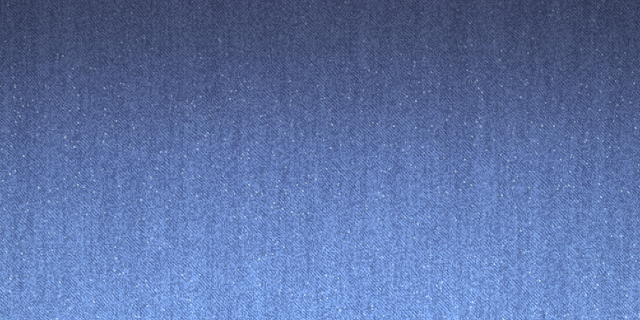
Reproduce this texture procedurally as a Shadertoy shader.

```glsl
// Blue denim lit from below: a vertical colour ramp under a fine broken twill,
// with faint vertical warp threads, crisp yarn grain and scattered pale specks.
// Lengths are in canvas heights; all randomness comes from an integer hash.

const vec3 TOP_COLOR    = vec3(0.245, 0.278, 0.408);
const vec3 MIDDLE_COLOR = vec3(0.368, 0.458, 0.680);
const vec3 BOTTOM_COLOR = vec3(0.460, 0.600, 0.858);
const vec3 SPECK_COLOR  = vec3(0.780, 0.880, 0.960);

const float RAMP_CURVE     = 0.50;   // 0 is a straight ramp, 1 a full S-curve
const float TWILL_RIBS     = 92.0;   // diagonal ribs per height, along each axis
const float TWILL_DEPTH    = 0.065;
const float TWILL_BREAKS   = 42.0;   // size of the patches where ribs come and go
const vec2  GRAIN_SCALE    = vec2(251.0, 233.0);
const float GRAIN_DEPTH    = 0.37;
const vec2  THREAD_SCALE   = vec2(140.0, 7.0);
const float THREAD_DEPTH   = 0.11;
const vec2  BAND_SCALE     = vec2(30.0, 2.0);
const float BAND_DEPTH     = 0.055;
const float SPECK_CELLS    = 70.0;   // speck cells per height
const float SPECK_CHANCE   = 0.30;
const float SPECK_RADIUS   = 0.0026;
const float EDGE_DARKENING = 0.09;

// Two random values in 0..1 for an integer cell
vec2 hash2(vec2 cell, uint seed) {
    uvec2 v = uvec2(ivec2(cell)) + uvec2(seed * 977u, seed * 131u);
    v = v * 1664525u + 1013904223u;
    v.x += v.y * 1664525u;
    v.y += v.x * 1664525u;
    v ^= v >> 16u;
    v.x += v.y * 1664525u;
    v.y += v.x * 1664525u;
    v ^= v >> 16u;
    return vec2(v & 65535u) / 65535.0;
}

// Smooth value noise, centred on zero
float noise(vec2 p, uint seed) {
    vec2 cell = floor(p);
    vec2 f = fract(p);
    f = f * f * (3.0 - 2.0 * f);
    float low  = mix(hash2(cell, seed).x, hash2(cell + vec2(1, 0), seed).x, f.x);
    float high = mix(hash2(cell + vec2(0, 1), seed).x, hash2(cell + vec2(1, 1), seed).x, f.x);
    return mix(low, high, f.y) - 0.5;
}

// Colour ramp from the dark top to the bright bottom
vec3 ramp(float height) {
    float h = mix(height, smoothstep(0.0, 1.0, height), RAMP_CURVE);
    vec3 lower = mix(BOTTOM_COLOR, MIDDLE_COLOR, clamp(h * 2.0, 0.0, 1.0));
    return mix(lower, TOP_COLOR, clamp(h * 2.0 - 1.0, 0.0, 1.0));
}

// Relative brightness of the woven surface
float weave(vec2 p) {
    float wobble = 0.9 * noise(p * 24.0, 1u);
    float twill  = sin(6.2832 * (TWILL_RIBS * (p.x + p.y) + wobble));
    float breaks = 0.9 + 1.8 * noise(p * TWILL_BREAKS, 5u);
    float grain  = noise(p * GRAIN_SCALE, 2u);
    float thread = noise(p * THREAD_SCALE, 3u);
    float band   = noise(p * BAND_SCALE, 4u);
    return 1.0 + TWILL_DEPTH * twill * breaks + GRAIN_DEPTH * grain
         + THREAD_DEPTH * thread + BAND_DEPTH * band;
}

// Coverage of pale fibre ends, one possible speck per cell
float specks(vec2 p, float pixel) {
    float cover = 0.0;
    vec2 home = floor(p * SPECK_CELLS);
    for (int y = -1; y <= 1; y++) {
        for (int x = -1; x <= 1; x++) {
            vec2 cell = home + vec2(x, y);
            vec2 kind = hash2(cell, 6u);
            vec2 offset = p - (cell + hash2(cell, 7u)) / SPECK_CELLS;
            // Some specks lie along the ribs, the others are round
            float slant = offset.x - offset.y;
            float stretch = 0.25 * step(0.5, fract(kind.y * 37.0));
            float reach = sqrt(dot(offset, offset) - stretch * slant * slant);
            float radius = SPECK_RADIUS * mix(0.65, 1.1, kind.y);
            float spot = 1.0 - smoothstep(radius - 0.5 * pixel, radius + 0.5 * pixel, reach);
            float strength = mix(0.12, 0.95, kind.y * kind.y);
            cover = max(cover, spot * strength * step(kind.x, SPECK_CHANCE));
        }
    }
    return cover;
}

void mainImage(out vec4 fragColor, in vec2 fragCoord) {
    vec2 uv = fragCoord / iResolution.xy;
    vec2 p = fragCoord / iResolution.y;

    // Lighting: ramp plus a soft fall-off to the sides
    float side = 2.0 * uv.x - 1.0;
    vec3 color = ramp(uv.y) * (1.03 - EDGE_DARKENING * side * side);

    // Cloth: blue varies less than red and green
    color *= pow(vec3(max(weave(p), 0.0)), vec3(1.1, 1.1, 0.85));

    // Specks dim and fade with the light
    float light = mix(1.0, 0.75, uv.y);
    float fade = 1.0 - 0.65 * smoothstep(0.55, 1.0, uv.y);
    color = mix(color, SPECK_COLOR * light, fade * specks(p, 1.0 / iResolution.y));
    fragColor = vec4(clamp(color, 0.0, 1.0), 1.0);
}
```
